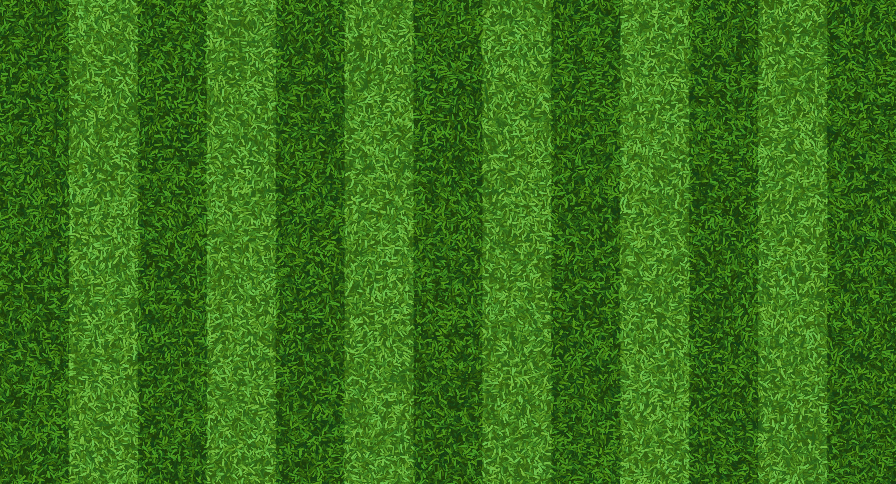
Reproduce this texture procedurally as a Shadertoy shader.

```glsl
#define STRIPES 13.0        // mown bands across the width
#define STRIPE_SOFT 0.0008  // softness of band edges, in widths
#define CELLS 86.0          // blade cells per canvas height
#define LAYERS 5            // stacked layers of blades
#define BLADE_LENGTH 1.3    // in cells
#define BLADE_WIDTH 0.22    // half width at the root, in cells
#define SHADOW 0.34         // darkening beside each blade
#define PATCHINESS 0.10     // slow variation in brightness
#define CONTRAST 1.3        // spread of blade brightness

const float PI = 3.14159265;

// Integer hash giving four values in 0..1
vec4 hash4(vec2 cell, int seed) {
    uvec4 v = uvec4(ivec4(ivec2(cell), seed, seed * 7 + 3));
    v = v * 1664525u + 1013904u;
    v.x += v.y * v.w; v.y += v.z * v.x; v.z += v.x * v.y; v.w += v.y * v.z;
    v ^= v >> 16u;
    v.x += v.y * v.w; v.y += v.z * v.x; v.z += v.x * v.y; v.w += v.y * v.z;
    return vec4(v >> 8u) / 16777216.0;
}

float valueNoise(vec2 p) {
    vec2 i = floor(p), f = fract(p);
    f = f * f * (3.0 - 2.0 * f);
    float bottom = mix(hash4(i, 91).x, hash4(i + vec2(1, 0), 91).x, f.x);
    float top = mix(hash4(i + vec2(0, 1), 91).x, hash4(i + vec2(1, 1), 91).x, f.x);
    return mix(bottom, top, f.y);
}

// Three-stop colour ramp
vec3 ramp(vec3 low, vec3 middle, vec3 high, float t) {
    return t < 0.5 ? mix(low, middle, t * 2.0) : mix(middle, high, t * 2.0 - 1.0);
}

// Tapered, slightly bent blade: x is signed distance, y runs root to tip
vec2 blade(vec2 p, float angle, float len, float bend) {
    vec2 dir = vec2(cos(angle), sin(angle));
    vec2 q = vec2(dot(p, dir), dot(p, vec2(-dir.y, dir.x)));
    float along = clamp(q.x / len + 0.5, 0.0, 1.0);
    q.y -= bend * (along - 0.5) * (along - 0.5);
    float dist = length(vec2(q.x - (along - 0.5) * len, q.y));
    return vec2(dist - BLADE_WIDTH * mix(1.0, 0.4, along), along);
}

// Grass cover: x is brightness, y is warmth
vec2 grass(vec2 p, float pixel) {
    vec2 cover = vec2(0.0, 0.7);
    for (int layer = 0; layer < LAYERS; layer++) {
        vec2 q = p + vec2(0.37, 0.61) * float(layer);
        vec2 home = floor(q);
        float height = float(layer + 1) / float(LAYERS);
        for (int y = -1; y <= 1; y++)
        for (int x = -1; x <= 1; x++) {
            vec2 cell = home + vec2(x, y);
            vec4 place = hash4(cell, layer);
            vec4 look = hash4(cell, layer + 40);
            float len = BLADE_LENGTH * mix(0.6, 1.0, place.w);
            vec2 b = blade(q - cell - place.xy, place.z * 2.0 * PI, len, look.x - 0.5);

            cover.x *= 1.0 - SHADOW * smoothstep(0.25, 0.0, b.x);
            float tone = mix(0.12, 1.35, look.y) * mix(0.75, 1.0, height);
            tone *= mix(0.72, 1.2, b.y);
            float coverage = smoothstep(0.4, -0.4, b.x / pixel);
            cover = mix(cover, vec2(tone, look.z), coverage);
        }
    }
    return cover;
}

void mainImage(out vec4 fragColor, in vec2 fragCoord) {
    vec2 uv = fragCoord / iResolution.xy;
    vec2 p = fragCoord / iResolution.y;

    // Blades and broad worn patches
    vec2 cover = grass(p * CELLS, CELLS / iResolution.y);
    float patches = 0.6 * valueNoise(p * 7.0) + 0.4 * valueNoise(p * 19.0 + 5.0);
    float tone = 0.5 + CONTRAST * (cover.x - 0.54) + PATCHINESS * (patches - 0.5);
    tone = clamp(tone, 0.0, 1.0);

    // Alternating bands, dark at both sides
    float edge = -sin(PI * STRIPES * uv.x) / (PI * STRIPES);
    float soft = max(STRIPE_SOFT, 0.7 / iResolution.x);
    float lightBand = smoothstep(-soft, soft, edge);

    vec3 darkGreen = ramp(vec3(0.10, 0.24, 0.06), vec3(0.205, 0.425, 0.075),
                          vec3(0.31, 0.60, 0.13), tone);
    vec3 lightGreen = ramp(vec3(0.18, 0.37, 0.08), vec3(0.305, 0.56, 0.13),
                           vec3(0.45, 0.74, 0.28), tone);
    vec3 color = mix(darkGreen, lightGreen, lightBand);

    // Olive to cool green variation between blades
    color += (cover.y - 0.5) * vec3(0.05, -0.02, -0.06);
    fragColor = vec4(clamp(color, 0.0, 1.0), 1.0);
}
```
